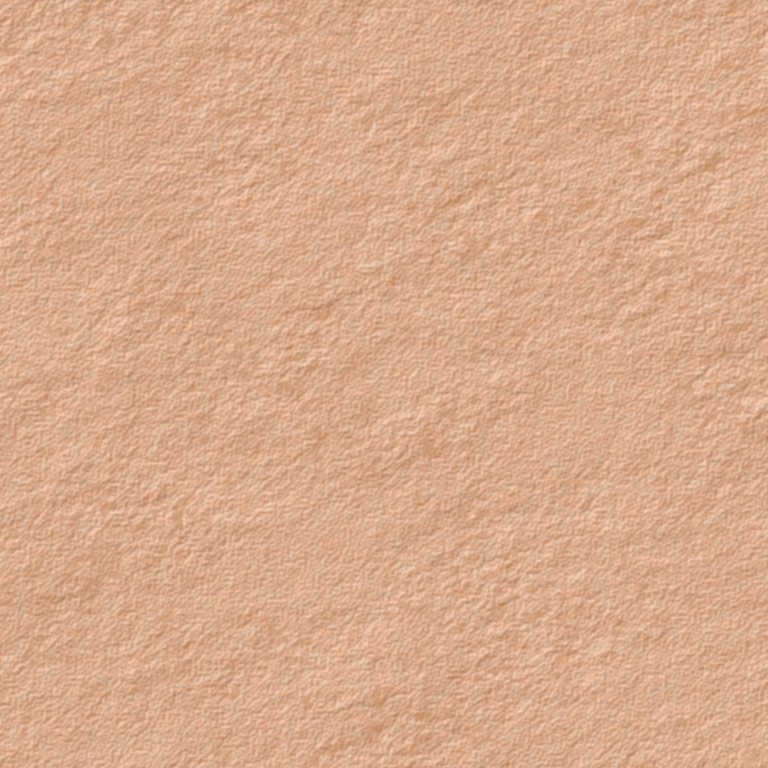
A Shadertoy shader for this texture:

```glsl
// Sandy peach plaster: crisp fine relief lit from the upper left, with small warm pits.

const vec3  BASE_COLOR   = vec3(0.853, 0.673, 0.550);
const vec3  TONE_STEP    = vec3(0.032, 0.037, 0.043);  // colour change per unit of light
const vec3  WARM_STEP    = vec3(0.009, -0.010, -0.019); // shift toward orange
const vec3  PIT_COLOR    = vec3(0.785, 0.560, 0.400);
const float GRAIN_ANGLE  = 0.47;   // direction of the ridges, radians
const float LIGHT_ANGLE  = 2.25;   // where the light comes from, radians
const float COARSE_CELLS = 12.5;   // cells across the canvas, first octave
const int   OCTAVES      = 5;
const float COARSE_GAIN  = 0.19;   // relief weight of the first octave
const float GAIN_GROWTH  = 1.57;   // finer octaves weigh more
const float LIGHT_REACH  = 0.30;   // half width of the slope probe, in cells
const float RELIEF       = 2.6;
const float STAIN        = 0.6;
const float WARMTH       = 1.7;
const float PIT_STRENGTH = 0.50;

float hash(vec2 p) {
    return fract(sin(dot(p, vec2(127.1, 311.7))) * 43758.5453);
}

vec2 direction(float angle) {
    return vec2(cos(angle), sin(angle));
}

vec2 rotate(vec2 p, float angle) {
    vec2 d = direction(angle);
    return vec2(d.x * p.x - d.y * p.y, d.y * p.x + d.x * p.y);
}

vec2 gradientAt(vec2 cell) {
    return direction(6.28319 * hash(cell));
}

// Gradient noise, about -0.7 to 0.7
float noise(vec2 p) {
    vec2 i = floor(p), f = p - i;
    vec2 u = f * f * f * (f * (f * 6.0 - 15.0) + 10.0);
    vec2 x = vec2(1.0, 0.0), y = vec2(0.0, 1.0);
    float low  = mix(dot(gradientAt(i), f), dot(gradientAt(i + x), f - x), u.x);
    float high = mix(dot(gradientAt(i + y), f - y),
                     dot(gradientAt(i + x + y), f - x - y), u.x);
    return mix(low, high, u.y);
}

// Light on the slopes, summed from broad folds to nearly round grains
float reliefLight(vec2 p, float roughness) {
    float light = 0.0, cells = COARSE_CELLS, gain = COARSE_GAIN;
    vec2 toLight = LIGHT_REACH * direction(LIGHT_ANGLE - GRAIN_ANGLE);
    for (int i = 0; i < OCTAVES; i++) {
        float octave = float(i);
        float stretch = mix(1.9, 1.1, octave / float(OCTAVES - 1));
        // Each octave turns its lattice so that no grid shows
        float turn = 1.1 * octave;
        vec2 squeeze = vec2(1.0 / stretch, 1.0);
        vec2 q = rotate(p * cells * squeeze, turn) + 17.3 * octave;
        vec2 probe = rotate(toLight * squeeze, turn);
        float localGain = i < OCTAVES - 1 ? gain * roughness : gain;
        light += localGain * (noise(q - probe) - noise(q + probe));
        cells *= 2.0;
        gain *= GAIN_GROWTH;
    }
    return light;
}

void mainImage(out vec4 fragColor, in vec2 fragCoord) {
    vec2 uv = fragCoord / iResolution.y;

    // Axes along and across the ridges
    vec2 p = rotate(uv, -GRAIN_ANGLE);

    // Rough and smooth patches, light and dark stains
    float roughness = 1.0 + 0.8 * noise(p * vec2(5.0, 8.0) + 41.0);
    float stain = noise(p * vec2(3.0, 5.0) + 7.0) + 0.6 * noise(p * vec2(9.0, 14.0) + 23.0);

    float tone = RELIEF * reliefLight(p, roughness) + STAIN * stain;
    vec3 color = BASE_COLOR + TONE_STEP * clamp(tone, -4.0, 3.0);

    // Warm drift in the pigment
    float warmth = noise(p * vec2(38.0, 55.0) + 61.0) + noise(p * vec2(95.0, 120.0) + 83.0);
    color += WARM_STEP * WARMTH * warmth;

    // Short slanted pits with ragged edges
    float hollow = noise(p * vec2(24.0, 48.0) + 101.0) + 0.8 * noise(p * vec2(75.0, 110.0) + 131.0);
    float pit = smoothstep(0.25, 0.75, hollow * roughness);
    color = mix(color, PIT_COLOR, PIT_STRENGTH * pit);

    fragColor = vec4(clamp(color, 0.0, 1.0), 1.0);
}
```
